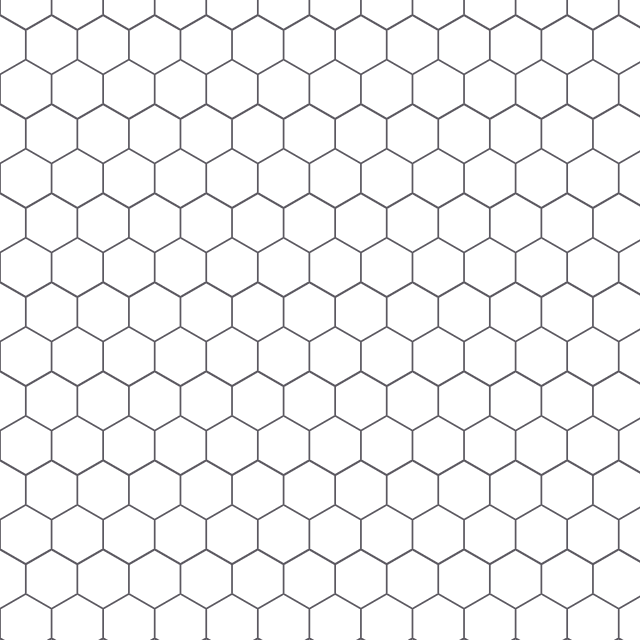
A Shadertoy shader for this pattern:

```glsl
#define COLUMNS 12.413          // cells across the canvas
#define ROW_PAIRS 7.187         // pairs of staggered rows up the canvas
#define CELL_ORIGIN vec2(0.0403, 0.4431)
#define LINE_WIDTH 0.0027
#define SEAM_WIDTH 0.0033       // slightly heavier edges under every other row
#define INK vec3(0.355, 0.345, 0.375)
#define PAPER vec3(1.0)

const vec2 LATTICE = vec2(1.0, 1.7320508);

// Offset from the nearest point of a rectangular lattice
vec2 latticeOffset(vec2 p) {
    return p - LATTICE * floor(p / LATTICE + 0.5);
}

// Antialiased coverage of a line, all lengths in canvas units
float lineCoverage(float dist, float width, float pixel) {
    return clamp((0.5 * width - dist) / pixel + 0.5, 0.0, 1.0);
}

void mainImage(out vec4 fragColor, in vec2 fragCoord) {
    float pixel = 1.0 / iResolution.y;
    vec2 uv = fragCoord * pixel;
    vec2 p = (uv - CELL_ORIGIN) * vec2(COLUMNS, ROW_PAIRS * LATTICE.y);

    // Two interleaved lattices hold the centres of the staggered rows
    vec2 mainCell = latticeOffset(p);
    vec2 shiftedCell = latticeOffset(p - 0.5 * LATTICE);
    bool inMain = dot(mainCell, mainCell) < dot(shiftedCell, shiftedCell);
    vec2 cell = inMain ? mainCell : shiftedCell;

    // Distances to the upright and slanted sides of the hexagon
    vec2 q = abs(cell);
    float upright = (0.5 - q.x) / COLUMNS;
    float slanted = (0.5 - dot(q, 0.5 * LATTICE)) / COLUMNS;

    // Sides below main rows are shared with the tops of shifted rows
    bool onSeam = inMain == (cell.y < 0.0);
    float slantedWidth = onSeam ? SEAM_WIDTH : LINE_WIDTH;

    float ink = max(lineCoverage(upright, LINE_WIDTH, pixel),
                    lineCoverage(slanted, slantedWidth, pixel));
    fragColor = vec4(mix(PAPER, INK, ink), 1.0);
}
```
